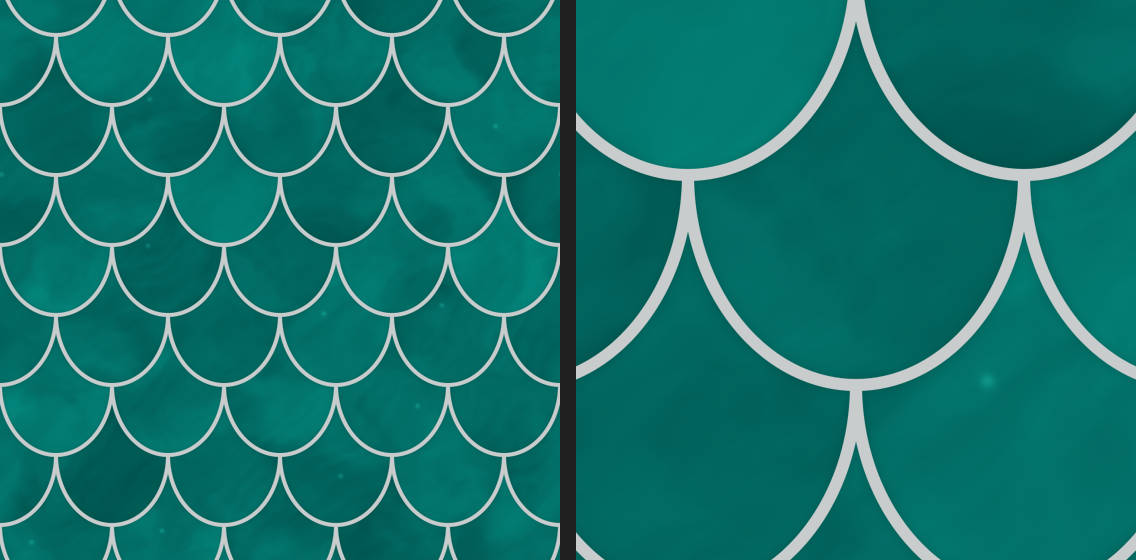
Left: the whole. Right: its middle third, enlarged.
Write a Shadertoy shader that draws this pattern.

```glsl
// Teal fish-scale tiles with marbled glaze and pale grey grout, tiling seamlessly.

const vec2 GRID = vec2(5.0, 8.0);           // scales across, rows up
const vec2 RADII = vec2(0.5, 1.0) / GRID;   // half axes of a scale's rounded end
const float GROUT_HALF = 0.0036;
const vec3 GROUT = vec3(0.79, 0.80, 0.80);
const vec3 GLAZE_DARK = vec3(0.0, 0.315, 0.297);
const vec3 GLAZE_LIGHT = vec3(0.012, 0.525, 0.485);

// Integer hash giving two values from 0 to 1
vec2 hash2(vec2 cell) {
    uvec2 v = uvec2(ivec2(cell)) * 1664525u + 1013904223u;
    v.x += v.y * 1664525u;
    v.y += v.x * 1664525u;
    v ^= v >> 16u;
    v.x += v.y * 1664525u;
    v.y += v.x * 1664525u;
    v ^= v >> 16u;
    return vec2(v & 65535u) / 65535.0;
}

float valueNoise(vec2 p) {
    vec2 i = floor(p), f = fract(p);
    vec2 u = f * f * f * (f * (f * 6.0 - 15.0) + 10.0);
    float low = mix(hash2(i).x, hash2(i + vec2(1, 0)).x, u.x);
    float high = mix(hash2(i + vec2(0, 1)).x, hash2(i + vec2(1, 1)).x, u.x);
    return mix(low, high, u.y);
}

float fbm(vec2 p) {
    float sum = 0.0, amp = 0.5, total = 0.0;
    for (int i = 0; i < 4; i++) {
        sum += amp * valueNoise(p);
        total += amp;
        amp *= 0.45;
        p = mat2(1.6, 1.2, -1.2, 1.6) * p + 7.3;
    }
    return sum / total;
}

// First-order signed distance to an ellipse
float ellipseDistance(vec2 p, vec2 radii) {
    p = abs(p) + 1e-5;
    float k = length(p / radii);
    return k * (k - 1.0) / length(p / (radii * radii));
}

// Centre of the scale in a given row whose column holds uv.x
vec2 scaleCentre(vec2 uv, float row) {
    float shift = 0.5 * mod(row, 2.0);
    float column = floor(uv.x * GRID.x - shift);
    return vec2(column + 0.5 + shift, row + 0.5) / GRID;
}

// Cloudy glaze with faint brushed streaks, local to one scale
vec3 glaze(vec2 local, vec2 id) {
    vec2 seed = hash2(id + 31.0);
    vec2 p = local * 8.0 + seed * 60.0;
    vec2 warp = vec2(fbm(p), fbm(p + 19.7));
    float cloud = fbm(p + 1.6 * warp);
    float angle = mix(0.3, 1.0, seed.y);
    vec2 along = vec2(cos(angle), sin(angle));
    vec2 brushed = vec2(dot(local, along), dot(local, vec2(-along.y, along.x)));
    float streak = fbm(brushed * vec2(9.0, 70.0) + 5.0 * warp + seed * 40.0);
    float tone = 0.53 + 0.32 * (seed.x - 0.5) + 0.85 * (cloud - 0.5) + 0.16 * (streak - 0.5);
    return mix(GLAZE_DARK, GLAZE_LIGHT, clamp(tone, 0.0, 1.0));
}

// Strength of a rare pale speck, occasionally a tiny ring
float speck(vec2 local, vec2 id) {
    vec2 chance = hash2(id + 83.0);
    vec2 spot = (hash2(id + 57.0) - 0.5) * vec2(0.11, 0.10) - vec2(0.0, 0.02);
    float r = length(local - spot);
    float glow = exp(-r * r / 0.000018);
    float ring = exp(-pow((r - 0.0055) / 0.0013, 2.0));
    return step(0.72, chance.x) * mix(glow, ring, step(0.85, chance.y));
}

void mainImage(out vec4 fragColor, in vec2 fragCoord) {
    vec2 uv = fragCoord / iResolution.xy;
    float pixel = 1.0 / min(iResolution.x, iResolution.y);

    // Rounded ends in this band and in the one above it
    float row = floor(uv.y * GRID.y + 0.5);
    vec2 centre = scaleCentre(uv, row);
    float own = ellipseDistance(uv - centre, RADII);
    float above = ellipseDistance(uv - scaleCentre(uv, row + 1.0), RADII);
    float edge = min(abs(own), abs(above)) - GROUT_HALF;

    // Outside the rounded end, the scale of the row below shows
    if (own > 0.0) centre = scaleCentre(uv, row - 1.0);
    vec2 wrap = GRID * vec2(2.0, 1.0);
    vec2 id = floor(mod(centre * wrap + 0.25, wrap));
    vec2 local = uv - centre;

    // Glaze, specks and a soft dark rim beside the grout
    vec3 color = glaze(local, id);
    color += vec3(0.05, 0.13, 0.12) * speck(local, id);
    color *= 1.0 - 0.10 * exp(-max(edge, 0.0) / 0.003);

    float grout = 1.0 - smoothstep(-0.75 * pixel, 0.75 * pixel, edge);
    fragColor = vec4(mix(color, GROUT, grout), 1.0);
}
```
